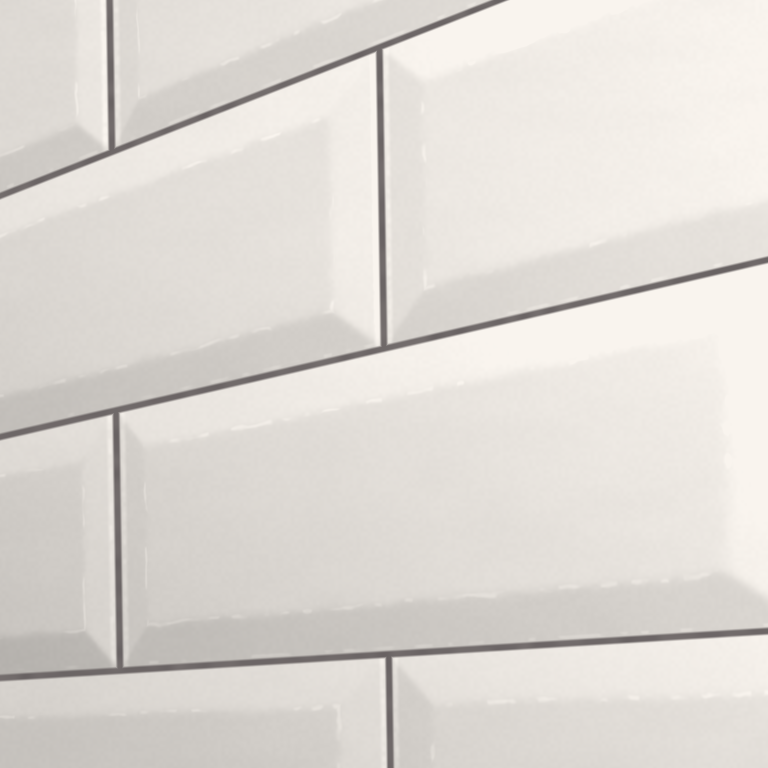
Give the GLSL for this texture, as a WebGL 2 fragment shader.

```glsl
#version 300 es
precision highp float;
// White bevelled brick tiles with thin dark grout, seen in oblique perspective.

uniform vec2 u_resolution;
out vec4 outColor;

// Perspective: rows fan out and tiles widen towards the right
const float ROW_START = 0.2552;     // height of the first bed joint at the left edge
const float ROW_SLOPE = 0.392;      // its rise across the canvas
const float ROW_HEIGHT = 0.3138;    // row height at the left edge
const float ROW_GROWTH = 0.1655;    // extra row height at the right edge
const float ROW_BEND = 0.009;       // slight lens bend of the middle joints
const float JOINT_X = 0.1536;       // reference upright joint
const float VANISH_X = -1.4076;     // vanishing point of the rows
const float TILE_RATE = 4.26;       // tiles per unit of inverse distance
const float LEAN = 0.0155;          // lean of the upright joints

// Tile shape
const float GROUT_HALF = 0.0042;
const float EDGE_SOFT = 0.0021;
const vec4 BEVEL = vec4(0.063, 0.080, 0.165, 0.165);    // left, right, top, bottom
const float BEVEL_SHARPNESS = 30.0;

// Light and colour
const vec4 BEVEL_LIGHT = vec4(-0.022, 0.040, 0.052, -0.066);
const float FACE_LIGHT = 0.89;
const vec3 GLAZE = vec3(1.0, 0.981, 0.957);
const vec3 GROUT = vec3(0.405, 0.380, 0.382);
const vec3 GROUT_PALE = vec3(0.49, 0.465, 0.46);

float hash(vec2 p) {
    vec3 q = fract(vec3(p.xyx) * 0.1031);
    q += dot(q, q.yzx + 33.33);
    return fract((q.x + q.y) * q.z);
}

float noise(vec2 p) {
    vec2 i = floor(p), f = fract(p);
    f = f * f * (3.0 - 2.0 * f);
    return mix(mix(hash(i), hash(i + vec2(1, 0)), f.x),
               mix(hash(i + vec2(0, 1)), hash(i + vec2(1, 1)), f.x), f.y);
}

float minOf(vec4 d) {
    return min(min(d.x, d.y), min(d.z, d.w));
}

// Wall coordinates: x counts tiles, y counts rows downwards
vec2 wallCoords(vec2 p) {
    float x = p.x - LEAN * (p.y - 0.7);
    float u = TILE_RATE * (1.0 / (JOINT_X - VANISH_X) - 1.0 / (x - VANISH_X));
    float v = (p.y - ROW_START + ROW_SLOPE * p.x) / (ROW_HEIGHT + ROW_GROWTH * p.x);
    v += ROW_BEND * p.x * v * (2.0 - v);
    return vec2(u, v);
}

// Size of one tile on the canvas near a point
vec2 tileSize(vec2 p) {
    float reach = p.x - VANISH_X;
    return vec2(reach * reach / TILE_RATE, ROW_HEIGHT + ROW_GROWTH * p.x);
}

// Narrow band centred on zero
float band(float d, float width) {
    return 1.0 - smoothstep(0.0, width, abs(d));
}

void main() {
    vec2 p = gl_FragCoord.xy / u_resolution;
    p.y = 1.0 - p.y;

    // Running bond: every second row moves by half a tile
    vec2 wall = wallCoords(p);
    float row = floor(wall.y);
    wall.x += 0.5 * mod(row + 1.0, 2.0);
    vec2 tile = floor(wall);
    vec2 f = wall - tile;
    vec2 size = tileSize(p);
    vec4 side = vec4(f.x, 1.0 - f.x, f.y, 1.0 - f.y);
    vec4 dist = side * size.xxyy;

    // Soft choice between the face and its four bevels, with wavering edges
    float waver = noise(p * 42.0) - 0.5 + 0.5 * (noise(p * 130.0) - 0.5);
    vec4 slope = side / BEVEL + 0.07 * waver;
    vec4 weight = exp2(-BEVEL_SHARPNESS * slope);
    float faceWeight = exp2(-BEVEL_SHARPNESS);
    float total = dot(weight, vec4(1.0)) + faceWeight;

    // Room light, brighter to the right and fading downwards
    float light = FACE_LIGHT + 0.12 * (p.x - 0.26) - 0.14 * max(p.y - 0.33, 0.0);
    light += dot(weight, BEVEL_LIGHT) / total;
    light += 0.012 * (hash(tile + 17.0) - 0.5);

    // Broken glints where face and bevel meet, and pale rims beside the grout
    float broken = smoothstep(0.5, 0.8, noise(p * vec2(75.0, 50.0) + 9.0));
    light += 0.045 * broken * band(minOf(slope) - 1.0, 0.07);
    float rim = band(min(dist.x, dist.y) - 0.0085, 0.006);
    light += rim * (0.035 + 0.035 * noise(p * 160.0));
    light += 0.04 * broken * band(dist.w - 0.008, 0.004);

    // Mottled glaze and fine grain
    light += 0.010 * (noise(p * vec2(14.0, 32.0)) - 0.5);
    light += 0.012 * (noise(p * 210.0) - 0.5);
    vec3 color = GLAZE * min(light, 0.975);

    // Grout, paler in places
    float soft = max(EDGE_SOFT, 0.8 / u_resolution.y);
    float joint = 1.0 - smoothstep(GROUT_HALF - soft, GROUT_HALF + soft, minOf(dist));
    vec3 grout = mix(GROUT, GROUT_PALE, 0.6 * noise(p * 60.0 + 5.0));
    outColor = vec4(mix(color, grout, joint), 1.0);
}
```
